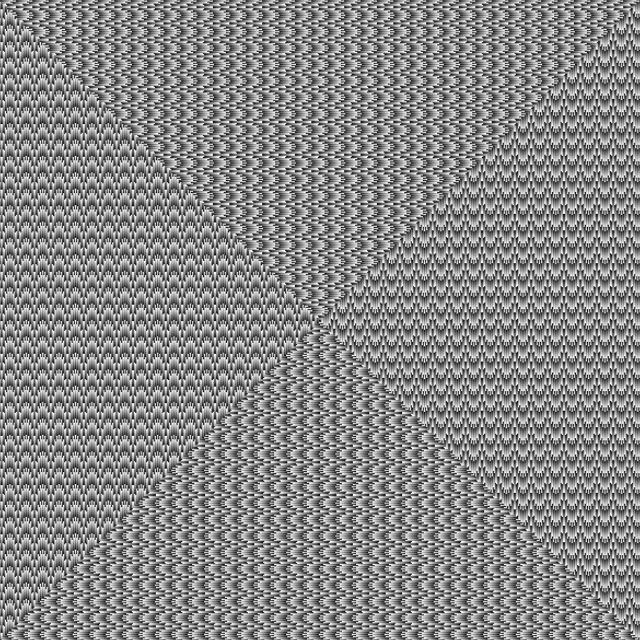
Give the GLSL for this pattern, as a three.js fragment shader.

```glsl
// A square spiral of tiny cells winds out clockwise from near the centre.
// Each cell is shaded by its step number modulo a short period, so that
// neighbouring turns slip in phase and weave four fields of fingered scallops.

#define CELLS 585.0          // cells across the canvas
#define CENTER 0.4992        // middle of the spiral's first cell
#define PERIOD 15.0          // steps from near black up to white
#define PHASE 0.0            // shift of the shading along the spiral
#define SOFTNESS 1.15        // width of the edge filter, in cells
#define TAPS 6               // filter samples per axis

varying vec2 vUv;

// Step number of a cell: the walk starts rightward, then turns right each time.
float spiralStep(vec2 cell) {
  float ring = max(abs(cell.x), abs(cell.y));
  float base = 4.0 * ring * ring;
  if (cell.x > ring - 0.5 && cell.y < ring - 0.5) {
    return base - 3.0 * ring - cell.y;                   // right, going down
  }
  if (cell.y < 0.5 - ring) return base - ring - cell.x;  // bottom, going left
  if (cell.x < 0.5 - ring) return base + ring + cell.y;  // left, going up
  return base + 3.0 * ring + cell.x;                     // top, going right
}

// Sawtooth from dark to white along the walk.
float cellShade(vec2 gridPos) {
  float phase = mod(spiralStep(floor(gridPos)) + PHASE + 0.5, PERIOD);
  return (floor(phase) + 1.0) / PERIOD;
}

void main() {
  vec2 gridPos = (vUv - CENTER) * CELLS + 0.5;

  // Box filter over a fixed share of a cell to smooth the edges.
  float sum = 0.0;
  for (int j = 0; j < TAPS; j++) {
    for (int i = 0; i < TAPS; i++) {
      vec2 offset = (vec2(float(i), float(j)) + 0.5) / float(TAPS) - 0.5;
      sum += cellShade(gridPos + offset * SOFTNESS);
    }
  }
  float grey = sum / float(TAPS * TAPS);

  gl_FragColor = vec4(vec3(grey), 1.0);
}
```
